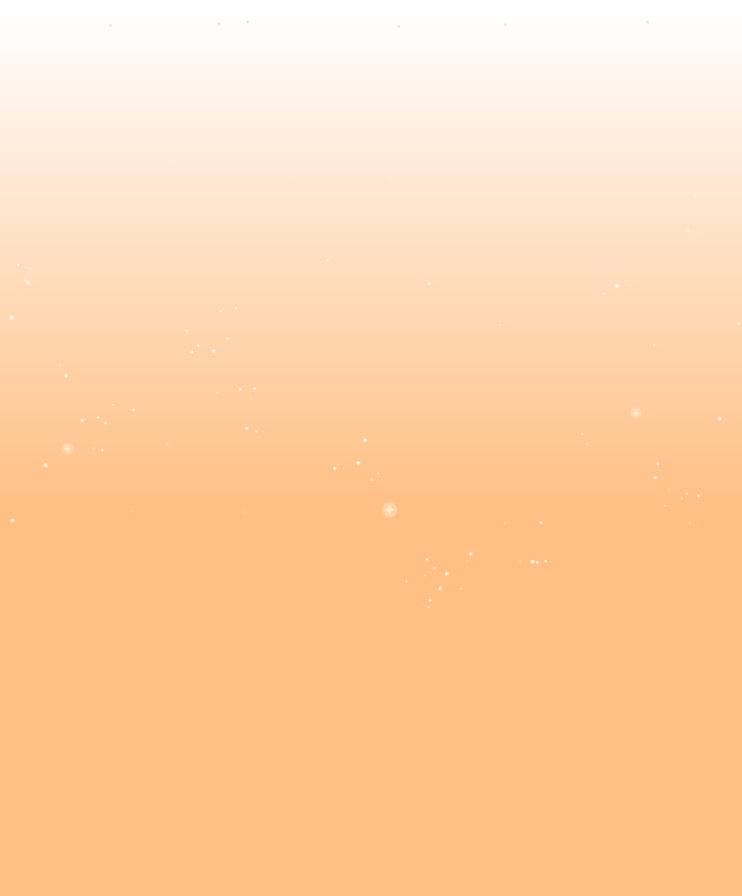
A Shadertoy shader for this background:

```glsl
// A white to apricot vertical gradient sprinkled with tiny pale sparkles.
// Hashed loops scatter clusters, single sparks and faint specks along the top;
// three larger stars combine a soft halo, a bright core and a small cross.

const vec3 APRICOT = vec3(1.0, 0.75, 0.52);
const vec3 WHITE = vec3(1.0);
const vec3 SPARK = vec3(1.0, 0.97, 0.92);
const vec3 SPECK = vec3(0.86, 0.85, 0.84);

const float FADE_START = 0.015;   // distances below the top edge
const float FADE_END = 0.57;
const float FADE_CURVE = 0.95;

const int CLUSTERS = 10;
const int CLUSTER_SPARKS = 6;
const int SINGLES = 26;
const int SPECKS = 6;
const vec2 CLUSTER_BAND = vec2(0.34, 0.69);
const vec2 SINGLE_BAND = vec2(0.40, 0.82);
const vec2 CLUSTER_SPREAD = vec2(0.07, 0.065);
const vec2 SPARK_RADIUS = vec2(0.0009, 0.0021);

// Star centre in canvas fractions, then halo radius in canvas heights
const vec3 MAIN_STAR = vec3(0.525, 0.431, 0.0085);
const vec3 LEFT_STAR = vec3(0.091, 0.499, 0.0065);
const vec3 RIGHT_STAR = vec3(0.857, 0.539, 0.0060);

vec2 hash2(vec2 seed) {
    vec3 p = fract(seed.xyx * vec3(0.1031, 0.1030, 0.0973));
    p += dot(p, p.yzx + 33.33);
    return fract((p.xx + p.yz) * p.zy);
}

// Antialiased disc coverage
float disc(vec2 offset, float radius, float pixel) {
    return 1.0 - smoothstep(radius - pixel, radius + pixel, length(offset));
}

// Small spark of random size and strength
float spark(vec2 offset, vec2 seed, float pixel) {
    float size = hash2(seed + 71.0).x;
    float radius = mix(SPARK_RADIUS.x, SPARK_RADIUS.y, size * size);
    return disc(offset, radius, pixel) * mix(0.55, 1.0, size);
}

// Halo with a core and four short rays
float glowStar(vec2 p, vec3 star, float aspect, float pixel) {
    vec2 d = abs(p - star.xy * vec2(aspect, 1.0));
    float halo = 0.33 * disc(d, star.z, pixel);
    float core = 0.65 * exp(-dot(d, d) / (0.08 * star.z * star.z));
    float ray = 1.0 - smoothstep(0.0, 0.12 * star.z + pixel, min(d.x, d.y));
    ray *= 0.6 * (1.0 - smoothstep(0.2, 0.7, max(d.x, d.y) / star.z));
    return min(halo + max(core, ray), 1.0);
}

void mainImage(out vec4 fragColor, in vec2 fragCoord) {
    float pixel = 1.0 / iResolution.y;
    float aspect = iResolution.x * pixel;
    vec2 p = fragCoord * pixel;
    vec2 scale = vec2(aspect, 1.0);

    // Background gradient
    float depth = clamp((1.0 - p.y - FADE_START) / (FADE_END - FADE_START), 0.0, 1.0);
    vec3 color = mix(WHITE, APRICOT, pow(depth, FADE_CURVE));

    // Clusters, spread evenly from left to right
    float light = 0.0;
    for (int i = 0; i < CLUSTERS; i++) {
        vec2 h = hash2(vec2(float(i), 5.0));
        vec2 center = vec2((float(i) + h.x) / float(CLUSTERS),
                           mix(CLUSTER_BAND.x, CLUSTER_BAND.y, h.y));
        for (int j = 0; j < CLUSTER_SPARKS; j++) {
            vec2 seed = vec2(float(i), float(j) + 13.0);
            vec2 place = center + (hash2(seed) - 0.5) * CLUSTER_SPREAD;
            light = max(light, spark(p - place * scale, seed, pixel));
        }
    }

    // Lone sparks
    for (int i = 0; i < SINGLES; i++) {
        vec2 seed = vec2(float(i), 47.0);
        vec2 h = hash2(seed);
        vec2 place = vec2(h.x, mix(SINGLE_BAND.x, SINGLE_BAND.y, h.y));
        light = max(light, 0.8 * spark(p - place * scale, seed, pixel));
    }

    // Larger glowing stars
    light = max(light, glowStar(p, MAIN_STAR, aspect, pixel));
    light = max(light, 0.85 * glowStar(p, LEFT_STAR, aspect, pixel));
    light = max(light, 0.85 * glowStar(p, RIGHT_STAR, aspect, pixel));
    color = mix(color, SPARK, light);

    // Faint specks near the top edge
    for (int i = 0; i < SPECKS; i++) {
        vec2 h = hash2(vec2(float(i), 89.0));
        vec2 place = vec2((float(i) + h.x) / float(SPECKS), 0.98 - 0.01 * h.y);
        color = mix(color, SPECK, 0.7 * disc(p - place * scale, 0.0014, pixel));
    }

    fragColor = vec4(color, 1.0);
}
```
